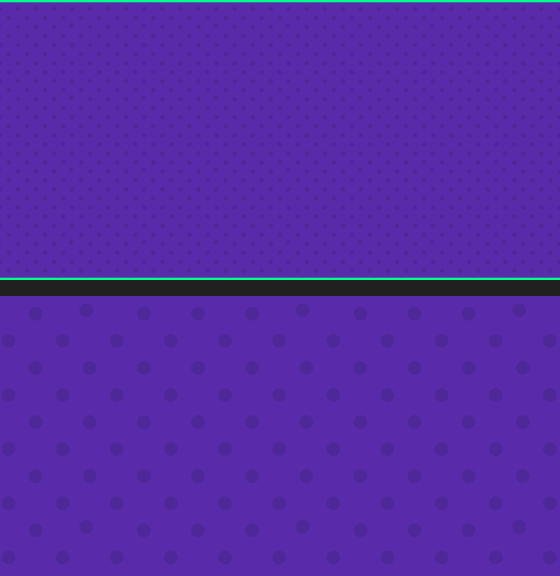
Top, the full canvas; bottom, a detail of the centre.
This pattern is drawn by a Shadertoy shader. Its source:

```glsl
// Staggered dark dots on violet, with one nudged dot per block and green edge lines
#define PITCH (8.25 / 256.0)        // half the dot spacing, in canvas heights
#define DOT_RADIUS (2.1 / 256.0)
#define LINE_WIDTH (2.1 / 256.0)
#define BLOCK 8.0                   // block side, in pitches
#define NUDGED_CELL vec2(0.0, 3.0)  // lattice cell of the nudged dot in a block
#define NUDGE vec2(-0.13)           // its shift, in pitches
#define GROUND vec3(0.35, 0.17, 0.67)
#define DOT_COLOR vec3(0.305, 0.153, 0.597)
#define LINE_COLOR vec3(0.0, 1.0, 0.54)

// Coverage of a shape from its signed distance, softened over one pixel
float coverage(float dist, float pixel) {
    return clamp(0.5 - dist / pixel, 0.0, 1.0);
}

// Signed distance to the nearest dot of the two interleaved square lattices
float dotDistance(vec2 p) {
    vec2 q = p / PITCH;
    float nearest = BLOCK;
    for (int k = 0; k < 2; k++) {
        vec2 start = vec2(float(k), float(1 - k));
        vec2 cell = 2.0 * floor((q - start) * 0.5 + 0.5) + start;
        vec2 inBlock = mod(cell - NUDGED_CELL + 0.5, BLOCK);
        bool nudged = max(inBlock.x, inBlock.y) < 1.0;
        vec2 center = cell + (nudged ? NUDGE : vec2(0.0));
        nearest = min(nearest, length(q - center));
    }
    return nearest * PITCH - DOT_RADIUS;
}

void mainImage(out vec4 fragColor, in vec2 fragCoord) {
    // Height is one unit, measured down from the top left
    float pixel = 1.0 / iResolution.y;
    vec2 p = vec2(fragCoord.x, iResolution.y - fragCoord.y) * pixel;

    vec3 color = mix(GROUND, DOT_COLOR, coverage(dotDistance(p), pixel));

    // Lines along the top and bottom edges
    float edge = min(p.y, 1.0 - p.y);
    color = mix(color, LINE_COLOR, coverage(edge - LINE_WIDTH, pixel));

    fragColor = vec4(color, 1.0);
}
```
